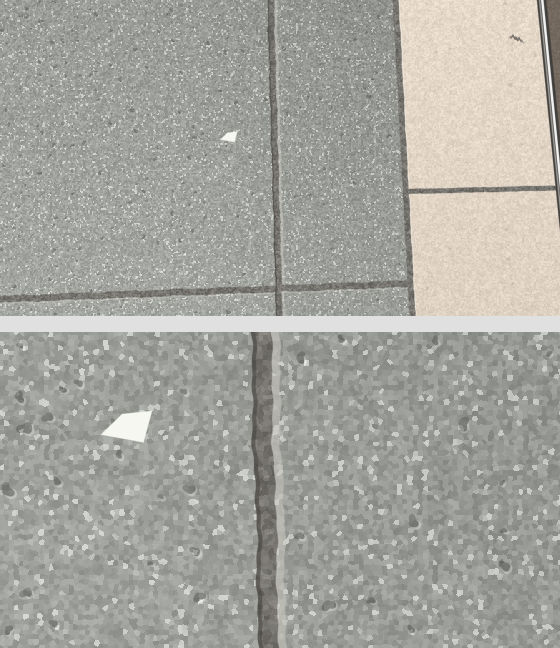
Top, the full canvas; bottom, a detail of the centre.
Write a Shadertoy shader that draws this texture.

```glsl
// Speckled grey floor tiles with worn pits, a pale tile border and a metal edge strip.
#define GREY_TILE  vec3(0.625, 0.635, 0.615)
#define PALE_TILE  vec3(0.885, 0.835, 0.775)
#define GROUT      vec3(0.465, 0.455, 0.435)
#define SHADOW     vec3(0.26, 0.25, 0.24)
#define BEVEL      vec3(0.80, 0.79, 0.76)
#define GROUT_HALF 0.0105
#define GRAIN      190.0
#define PIT_SCALE  27.0
#define PIT_AMOUNT 0.40

float hash(vec2 p) {
    vec3 q = fract(vec3(p.xyx) * 0.1031);
    q += dot(q, q.yzx + 33.33);
    return fract((q.x + q.y) * q.z);
}

// Cellular noise: offset to the nearest seed (xy) and that seed's random id (z)
vec3 cellular(vec2 p) {
    vec2 base = floor(p);
    vec3 nearest = vec3(9.0, 9.0, 0.0);
    for (int j = -1; j <= 1; j++)
    for (int i = -1; i <= 1; i++) {
        vec2 cell = base + vec2(i, j);
        vec2 seed = cell + 0.15 + 0.7 * vec2(hash(cell + 7.3), hash(cell + 51.9));
        vec2 offset = p - seed;
        if (dot(offset, offset) < dot(nearest.xy, nearest.xy))
            nearest = vec3(offset, hash(cell + 113.1));
    }
    return nearest;
}

// Layered sines that roughen straight edges
float wobble(float t) {
    return 0.0011 * sin(t * 37.0) + 0.0008 * sin(t * 91.0 + 1.7) + 0.0006 * sin(t * 213.0 + 4.0);
}

// Smooth coverage of the region where d is negative
float cover(float d) {
    float aa = 0.8 / iResolution.y;
    return 1.0 - smoothstep(-aa, aa, d);
}

float band(float d, float from, float to) {
    return cover(from - d) * cover(d - to);
}

// Pitted surface: x darkens the hollow, y lights its rim
vec2 pits(vec2 p, float amount) {
    vec3 c = cellular(p * PIT_SCALE);
    float angle = atan(c.y, c.x);
    float radius = mix(0.07, 0.19, fract(c.z * 37.0));
    radius *= 1.0 + 0.25 * sin(angle * 2.0 + c.z * 40.0) + 0.15 * sin(angle * 3.0 + c.z * 90.0);
    float present = step(c.z, amount);
    float hollow = cover((length(c.xy) - radius) / PIT_SCALE);
    float rim = cover((length(c.xy - vec2(0.06, -0.06)) - radius) / PIT_SCALE);
    return present * vec2(hollow, rim * (1.0 - hollow));
}

// Small pale chip bounded by half planes
float chip(vec2 q) {
    float d = max(dot(q, vec2(-0.10, 0.99)) - 0.014, dot(q, vec2(-0.70, 0.72)) - 0.0155);
    d = max(d, dot(q, vec2(0.96, -0.26)) - 0.018);
    return max(d, dot(q, vec2(-0.18, -0.98)) - 0.014);
}

void mainImage(out vec4 fragColor, in vec2 fragCoord) {
    vec2 p = fragCoord / iResolution.y;
    float down = 1.0 - p.y;

    // Signed distances from the slightly tilted joints
    float midJoint = p.x - 0.856 - 0.028 * down + wobble(p.y);
    float borderJoint = p.x - 1.252 - 0.053 * down + 0.6 * wobble(p.y + 3.0);
    float greyRow = p.y - 0.053 - 0.038 * p.x + wobble(p.x + 5.0);
    float paleRow = p.y - 0.363 - 0.024 * p.x + 0.4 * wobble(p.x + 9.0);
    float strip = p.x - 1.699 - 0.100 * down;
    float pale = cover(-borderJoint);

    // Tile colours with broad shading
    vec3 greyTile = GREY_TILE + 0.045 * (down - 0.5) - 0.035 * smoothstep(0.5, 1.2, p.x);
    vec3 paleTile = PALE_TILE + 0.03 * (p.y - 0.5);
    vec3 color = mix(greyTile, paleTile, pale);

    // Fine mineral grain with scattered bright flecks
    float grain = cellular(p * GRAIN).z;
    float coarse = cellular(p * GRAIN * 0.45 + 20.0).z;
    color += mix(0.13, 0.07, pale) * (grain - 0.5) + 0.04 * (coarse - 0.5);
    color += 0.13 * (1.0 - pale) * smoothstep(0.90, 0.97, grain);

    // Pits thin out to the right
    float density = PIT_AMOUNT * mix(1.0, 0.35, smoothstep(0.2, 1.1, p.x));
    vec2 wear = pits(p, mix(density, 0.07, pale));
    color = mix(color, color * 0.76, wear.x * mix(0.9, 0.35, pale));
    color += 0.11 * wear.y * (1.0 - pale);

    // Lit bevels beside the joints
    color = mix(color, BEVEL, 0.55 * band(midJoint, GROUT_HALF, 0.019));
    color = mix(color, BEVEL, 0.45 * (1.0 - pale) * band(greyRow, -0.016, -GROUT_HALF));
    color = mix(color, vec3(0.95, 0.93, 0.90), 0.6 * band(borderJoint, 0.009, 0.013));

    // Grout with its own grain and a shaded edge
    float rows = mix(cover(abs(greyRow) - GROUT_HALF), cover(abs(paleRow) - 0.008), pale);
    float joints = max(rows, max(cover(abs(midJoint) - GROUT_HALF), cover(abs(borderJoint) - 0.0095)));
    vec3 grout = GROUT + 0.12 * (grain - 0.5) + 0.08 * (coarse - 0.5);
    grout = mix(grout, SHADOW, 0.55 * band(midJoint, -GROUT_HALF, -0.006));
    color = mix(color, grout, joints);

    // Loose chip and a dark scuff
    color = mix(color, vec3(0.97, 0.97, 0.95), cover(chip(p - vec2(0.728, 0.567))));
    vec2 scuff = p - vec2(1.634, 0.877);
    scuff.y += 0.25 * scuff.x + 3.0 * wobble(p.x * 3.0);
    color = mix(color, SHADOW, 0.65 * cover(length(scuff * vec2(0.25, 1.0)) - 0.0055));

    // Metal strip: dark gap, bright rail, dark lip, brown ground beyond
    vec3 edge = mix(SHADOW, vec3(0.60, 0.59, 0.57), band(strip, 0.006, 0.011));
    edge = mix(edge, vec3(0.95), band(strip, 0.013, 0.021));
    edge = mix(edge, vec3(0.45, 0.41, 0.37) + 0.05 * (grain - 0.5), cover(0.030 - strip));
    color = mix(color, edge, cover(-strip));

    fragColor = vec4(clamp(color, 0.0, 1.0), 1.0);
}
```
